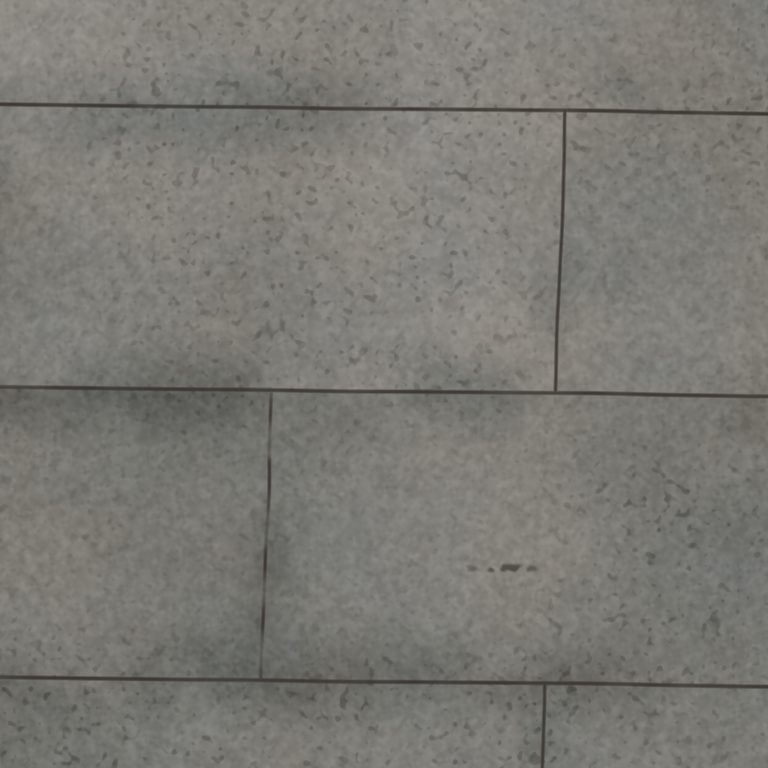
A WebGL 1 fragment shader for this texture:

```glsl
precision highp float;
uniform vec2 u_resolution;

const vec3 JOINT = vec3(0.235, 0.215, 0.2);
const vec3 DARK_STONE = vec3(0.405, 0.405, 0.385);
const vec3 MID_STONE = vec3(0.475, 0.472, 0.452);
const vec3 LIGHT_STONE = vec3(0.555, 0.538, 0.515);
const vec2 SLAB = vec2(0.74, 0.373);
const float BASE_Y = 0.119;
const float JOINT_X = 0.724;

float hash(vec2 p) {
  vec3 q = fract(vec3(p.xyx) * 0.1031);
  q += dot(q, q.yzx + 33.33);
  return fract((q.x + q.y) * q.z);
}

float noise(vec2 p) {
  vec2 cell = floor(p);
  vec2 f = fract(p);
  f = f * f * (3.0 - 2.0 * f);
  float low = mix(hash(cell), hash(cell + vec2(1.0, 0.0)), f.x);
  float high = mix(hash(cell + vec2(0.0, 1.0)), hash(cell + 1.0), f.x);
  return mix(low, high, f.y);
}

vec2 turn(vec2 p) {
  return mat2(0.8, 0.6, -0.6, 0.8) * p;
}

float fbm(vec2 p) {
  float sum = 0.0;
  float gain = 0.5;
  for (int i = 0; i < 4; i++) {
    sum += gain * noise(p);
    p = 2.0 * turn(p) + 7.3;
    gain *= 0.5;
  }
  return sum / 0.9375;
}

float line(float dist, float halfWidth, float soft) {
  return 1.0 - smoothstep(halfWidth - soft, halfWidth + soft, dist);
}

// Distance to the nearest whole multiple of the period
float repeatDistance(float x, float period) {
  return abs(fract(x / period + 0.5) - 0.5) * period;
}

vec3 stoneColor(float tone) {
  vec3 color = mix(DARK_STONE, MID_STONE, clamp(tone * 2.0, -0.3, 1.0));
  return mix(color, LIGHT_STONE, clamp(tone * 2.0 - 1.0, 0.0, 1.2));
}

// Fine mineral grain: signed brightness from two turned layers
float grain(vec2 uv) {
  float fine = noise(turn(uv) * 190.0 + 60.0) - 0.5;
  float coarse = noise(turn(turn(uv)) * 105.0 + 131.0) - 0.5;
  return 0.05 * fine + 0.05 * coarse;
}

// Small dark pores, denser in some areas
float pores(vec2 uv) {
  float density = smoothstep(0.25, 0.75, noise(uv * 3.5 + 12.0));
  float spots = 0.6 * noise(turn(uv) * 130.0 + 90.0) + 0.4 * noise(uv * 155.0 + 40.0);
  return smoothstep(0.63, 0.85, spots) * mix(0.4, 1.0, density);
}

// Broken scuff centred at the given point
float scuff(vec2 uv, vec2 center, vec2 size) {
  vec2 d = (uv - center) / size;
  float area = 1.0 - smoothstep(0.3, 1.0, length(d * vec2(0.6, 1.0)));
  return area * smoothstep(0.4, 0.75, noise(turn(uv) * 95.0 + 5.0));
}

void main() {
  vec2 uv = gl_FragCoord.xy / u_resolution;
  float soft = max(0.0017, 0.75 / min(u_resolution.x, u_resolution.y));

  // Slightly tilted, uneven courses, each shifted by half a slab
  float wobbleY = 0.002 * (noise(vec2(uv.x * 9.0, 2.0)) - 0.5);
  float wobbleX = 0.003 * (noise(vec2(4.0, uv.y * 14.0)) - 0.5);
  float rise = 0.005 * line(abs(uv.y - 0.49), 0.1, 0.06);
  float y = uv.y + 0.0125 * uv.x - BASE_Y - rise + wobbleY;
  float row = floor(y / SLAB.y);
  float evenRow = 1.0 - mod(row, 2.0);
  float x = uv.x - 0.035 * (uv.y - 0.5) - JOINT_X + wobbleX + 0.5 * SLAB.x * evenRow;
  float openJoint = 1.0 - step(1.5, row);
  float column = floor(x / SLAB.x) * openJoint;
  float distY = repeatDistance(y, SLAB.y);
  float distX = mix(1.0, repeatDistance(x, SLAB.x), openJoint);

  // Slab tone: upper courses warm and light, lower ones grey
  float upper = step(0.5, row);
  float tone = mix(0.42, 0.86, upper) - 0.1 * step(1.5, row);
  tone -= 0.14 * upper * step(-0.5, column) * openJoint;
  tone += 0.16 * (1.0 - upper) * smoothstep(0.2, 0.9, uv.x);
  tone += 0.9 * (fbm(uv * 3.2 + 3.0) - 0.5);

  // Damp grime gathers in patches along the joints
  float nearJoint = max(line(distY, 0.045, 0.045), 0.7 * line(distX, 0.03, 0.03));
  tone -= 0.62 * nearJoint * smoothstep(0.35, 0.7, fbm(uv * 5.0 + 21.0));

  vec3 color = stoneColor(tone);
  float stain = fbm(uv * 7.0 + 50.0) - 0.5;
  color += stain * vec3(0.035, 0.005, -0.015) + grain(uv);
  color -= 0.085 * pores(uv);
  color = mix(color, JOINT, 0.7 * scuff(uv, vec2(0.655, 0.26), vec2(0.045, 0.008)));

  // Joints vary in darkness; the upright in the lower course is worn
  float wear = noise(uv * 26.0 + 9.0);
  float bed = line(distY, 0.0024, soft) * mix(0.75, 1.0, wear);
  float worn = evenRow * openJoint;
  float uprightDepth = mix(0.9, mix(0.35, 0.95, smoothstep(0.3, 0.75, wear)), worn);
  float upright = line(distX, 0.0021, soft) * uprightDepth;
  color = mix(color, JOINT, max(bed, upright));

  gl_FragColor = vec4(clamp(color, 0.0, 1.0), 1.0);
}
```
